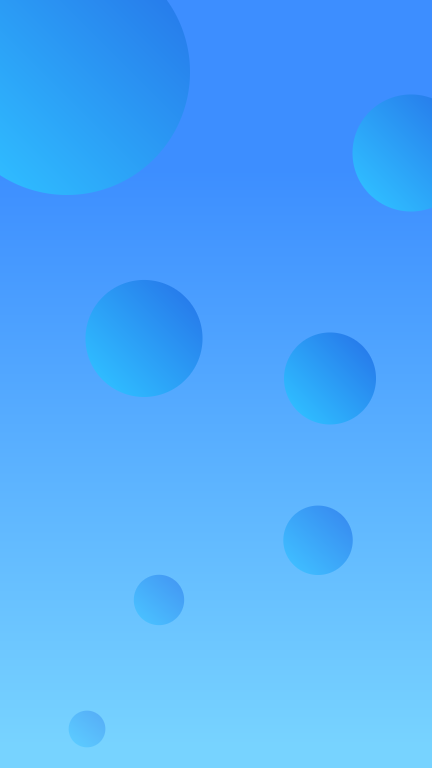
Reproduce this background procedurally as a WebGL 2 fragment shader.

```glsl
#version 300 es
precision highp float;

uniform vec2 u_resolution;
out vec4 fragColor;

const vec3 SKY_TOP = vec3(0.238, 0.557, 1.0);
const vec3 SKY_BOTTOM = vec3(0.467, 0.827, 1.0);
const vec3 BALL_LIGHT = vec3(0.184, 0.733, 1.0);
const vec3 BALL_DARK = vec3(0.153, 0.490, 0.922);

// Each ball: centre x, centre y, radius, opacity (canvas height = 1)
const int BALL_COUNT = 7;
const vec4 BALLS[BALL_COUNT] = vec4[](
    vec4(0.0872, 0.9063, 0.1602, 1.00),
    vec4(0.5352, 0.8008, 0.0762, 1.00),
    vec4(0.1875, 0.5593, 0.0762, 1.00),
    vec4(0.4297, 0.5072, 0.0599, 1.00),
    vec4(0.4141, 0.2965, 0.0452, 0.70),
    vec4(0.2070, 0.2188, 0.0328, 0.55),
    vec4(0.1133, 0.0508, 0.0239, 0.38)
);

// Flat at the top, then fading evenly towards the bottom
vec3 skyColor(float height) {
    float fade = clamp((0.78 - height) / 0.75, 0.0, 1.0);
    return mix(SKY_TOP, SKY_BOTTOM, fade);
}

// Diagonal gradient from the lower left to the upper right rim
vec3 ballColor(vec2 offset, float radius) {
    float along = dot(offset, vec2(0.7071)) / radius;
    return mix(BALL_LIGHT, BALL_DARK, clamp(0.5 + 0.5 * along, 0.0, 1.0));
}

// Anti-aliased disc coverage
float discMask(vec2 offset, float radius, float pixel) {
    float distanceToRim = length(offset) - radius;
    return clamp(0.5 - distanceToRim / pixel, 0.0, 1.0);
}

vec3 addBall(vec3 base, vec2 point, vec4 ball, float pixel) {
    vec2 offset = point - ball.xy;
    float alpha = ball.w * discMask(offset, ball.z, pixel);
    return mix(base, ballColor(offset, ball.z), alpha);
}

void main() {
    float pixel = 1.0 / u_resolution.y;
    vec2 point = gl_FragCoord.xy * pixel;

    vec3 color = skyColor(point.y);
    for (int i = 0; i < BALL_COUNT; i++) {
        color = addBall(color, point, BALLS[i], pixel);
    }
    fragColor = vec4(color, 1.0);
}
```
